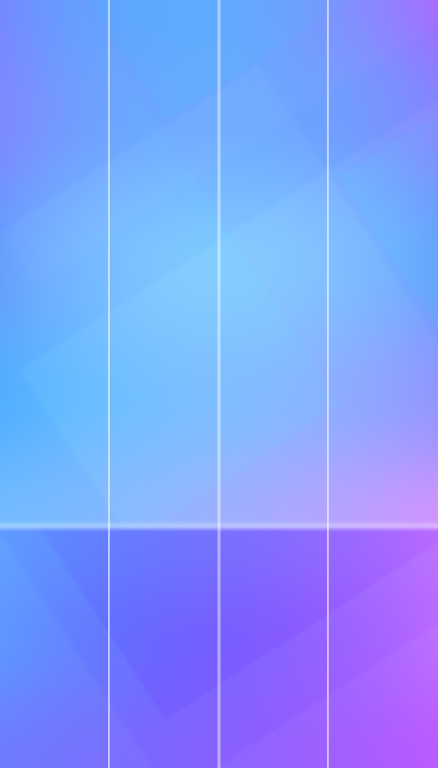
A WebGL 1 fragment shader for this background:

```glsl
precision highp float;
// Blue to violet gradient with faint tilted facets, a glowing horizon and three thin vertical lines.

uniform vec2 u_resolution;

const float ASPECT = 0.5703;
const float HORIZON = 0.315;
const vec2 RISE = vec2(0.839, 0.545);   // facet axis, up and right
const vec2 FALL = vec2(0.545, -0.839);  // facet axis, down and right

// Smooth curve through left, middle and right tones (red, green)
vec2 row(float x, vec2 left, vec2 middle, vec2 right) {
  return left * (1.0 - x) * (1.0 - 2.0 * x)
       + middle * 4.0 * x * (1.0 - x)
       + right * x * (2.0 * x - 1.0);
}

// Tones above the horizon; t runs downward from the top
vec2 skyTone(float x, float t) {
  vec2 top = row(x, vec2(0.46, 0.53), vec2(0.39, 0.66), vec2(0.64, 0.44));
  vec2 high = row(x, vec2(0.50, 0.53), vec2(0.41, 0.67), vec2(0.53, 0.53));
  vec2 center = row(x, vec2(0.40, 0.61), vec2(0.49, 0.77), vec2(0.40, 0.62));
  vec2 low = row(x, vec2(0.32, 0.67), vec2(0.47, 0.71), vec2(0.54, 0.57));
  vec2 base = row(x, vec2(0.45, 0.72), vec2(0.58, 0.67), vec2(0.78, 0.56));
  vec2 tone = mix(top, high, smoothstep(0.0, 0.14, t));
  tone = mix(tone, center, smoothstep(0.14, 0.34, t));
  tone = mix(tone, low, smoothstep(0.34, 0.53, t));
  return mix(tone, base, smoothstep(0.51, 0.685, t));
}

// Tones below the horizon
vec2 floorTone(float x, float t) {
  vec2 far = row(x, vec2(0.37, 0.61), vec2(0.48, 0.48), vec2(0.74, 0.45));
  vec2 middle = row(x, vec2(0.36, 0.57), vec2(0.48, 0.41), vec2(0.73, 0.41));
  vec2 near = row(x, vec2(0.42, 0.46), vec2(0.53, 0.38), vec2(0.72, 0.33));
  vec2 tone = mix(far, middle, smoothstep(0.69, 0.84, t));
  return mix(tone, near, smoothstep(0.82, 1.0, t));
}

// Quarter plane at a corner; side picks the quadrant along the facet axes
float wedge(vec2 p, vec2 corner, vec2 side) {
  vec2 d = p - corner;
  vec2 local = side * vec2(dot(d, RISE), dot(d, FALL));
  vec2 cover = smoothstep(-0.003, 0.003, local);
  return cover.x * cover.y;
}

vec2 skyFacets(vec2 p) {
  vec2 tint = vec2(0.022, 0.018) * wedge(p, vec2(0.026, 0.518), vec2(1.0, 1.0));
  tint += vec2(0.020, 0.014) * wedge(p, vec2(0.336, 0.915), vec2(-1.0, 1.0));
  tint += vec2(-0.010, 0.014) * wedge(p, vec2(0.443, 0.473), vec2(-1.0, -1.0));
  tint += vec2(-0.020, 0.022) * wedge(p, vec2(0.443, 0.770), vec2(1.0, 1.0));
  tint += vec2(-0.020, 0.015) * wedge(p, vec2(0.215, 0.844), vec2(1.0, -1.0));
  tint += vec2(0.016, 0.004) * wedge(p, vec2(0.046, 0.629), vec2(1.0, -1.0));
  return tint - vec2(0.008, 0.014);
}

vec2 floorFacets(vec2 p) {
  vec2 tint = vec2(-0.015, -0.035) * wedge(p, vec2(0.215, 0.0625), vec2(1.0, -1.0));
  tint += vec2(-0.012, -0.025) * wedge(p, vec2(0.223, -0.038), vec2(1.0, -1.0));
  return tint + vec2(0.012, 0.022);
}

// Antialiased coverage of a stripe
float stripe(float offset, float halfWidth, float pixel) {
  return clamp((halfWidth - abs(offset)) / pixel + 0.5, 0.0, 1.0);
}

void main() {
  vec2 uv = gl_FragCoord.xy / u_resolution;
  vec2 p = uv * vec2(ASPECT, 1.0);
  float t = 1.0 - uv.y;

  // Sky and floor meet at the horizon
  vec2 sky = skyTone(uv.x, t) + skyFacets(p);
  vec2 ground = floorTone(uv.x, t) + floorFacets(p);
  float above = smoothstep(HORIZON - 0.008, HORIZON + 0.002, uv.y);
  vec3 color = vec3(mix(ground, sky, above), 1.0);

  // Horizon glow
  float rise = (uv.y - HORIZON) / 0.0045;
  color = mix(color, vec3(1.0), 0.28 * exp(-rise * rise));

  // Vertical lines: crisp at the sides, wider and softer in the middle
  for (int i = -1; i <= 1; i++) {
    float side = abs(float(i));
    float lineX = 0.5 + 0.25 * float(i) - 0.0013 * side;
    float halfWidth = mix(0.0034, 0.0017, side);
    float strength = mix(0.46, 0.74, side);
    float cover = stripe(uv.x - lineX, halfWidth, 1.0 / u_resolution.x);
    color = mix(color, vec3(1.0), strength * cover);
  }

  gl_FragColor = vec4(clamp(color, 0.0, 1.0), 1.0);
}
```
